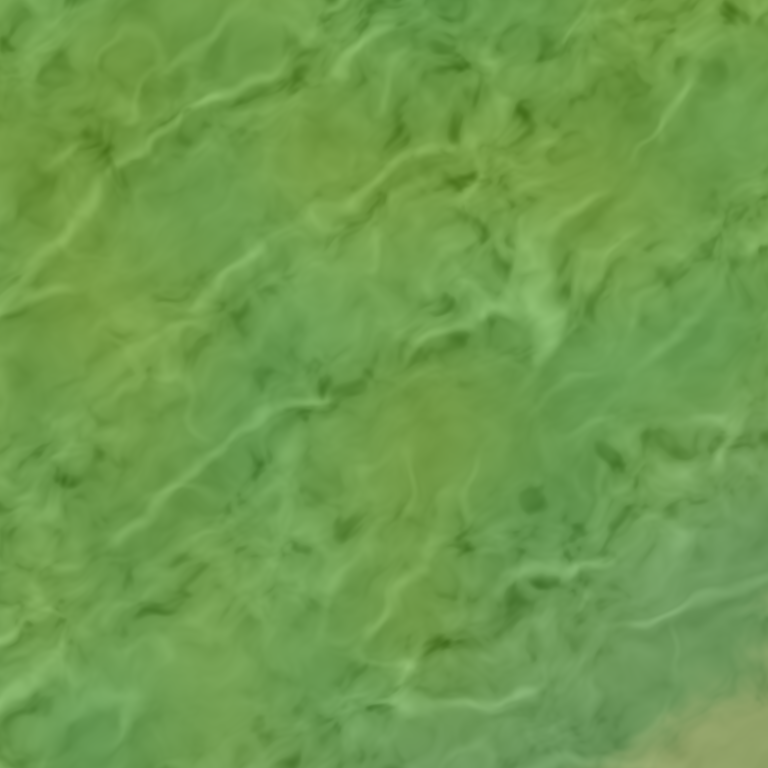
Give the GLSL for this texture, as a WebGL 1 fragment shader.

```glsl
precision highp float;
uniform vec2 u_resolution;

#define GRASS vec3(0.428, 0.609, 0.283)
#define HAZE vec3(0.415, 0.585, 0.365)
#define SOIL vec3(0.560, 0.630, 0.400)
#define WARM_TINT vec3(0.040, 0.004, -0.035)
#define SLOPE_ANGLE 0.68
#define MOTTLE 0.105
#define HOLLOW 0.16
#define CREST 0.068
#define VEIN 0.034
#define BROAD 0.050

// Random unit gradient for a lattice point
vec2 gradientAt(vec2 cell) {
  vec3 h = fract(vec3(cell.xyx) * vec3(0.1031, 0.1030, 0.0973));
  h += dot(h, h.yzx + 33.33);
  float angle = 6.2832 * fract((h.x + h.y) * h.z);
  return vec2(cos(angle), sin(angle));
}

// Gradient noise, roughly -0.7 to 0.7
float noise(vec2 p) {
  vec2 i = floor(p);
  vec2 f = p - i;
  vec2 u = f * f * f * (f * (f * 6.0 - 15.0) + 10.0);
  float a = dot(gradientAt(i), f);
  float b = dot(gradientAt(i + vec2(1.0, 0.0)), f - vec2(1.0, 0.0));
  float c = dot(gradientAt(i + vec2(0.0, 1.0)), f - vec2(0.0, 1.0));
  float d = dot(gradientAt(i + 1.0), f - 1.0);
  return mix(mix(a, b, u.x), mix(c, d, u.x), u.y);
}

float fbm(vec2 p) {
  float sum = 0.0;
  float amplitude = 1.0;
  for (int octave = 0; octave < 3; octave++) {
    sum += amplitude * noise(p);
    p = p * 1.9 + 17.3;
    amplitude *= 0.55;
  }
  return sum;
}

// Soft thin line along the zero contour of the noise
float contour(vec2 p, float width) {
  return 1.0 - smoothstep(0.0, width, abs(noise(p)));
}

void main() {
  vec2 p = gl_FragCoord.xy / u_resolution;

  // Bend the ground, then align it with the slope
  vec2 bend = 0.030 * vec2(noise(p * 8.0 + 3.0), noise(p * 8.0 + 41.0));
  bend += 0.014 * vec2(noise(p * 24.0 + 7.0), noise(p * 24.0 + 63.0));
  vec2 w = p + bend;
  float c = cos(SLOPE_ANGLE);
  float s = sin(SLOPE_ANGLE);
  vec2 q = vec2(c * w.x + s * w.y, c * w.y - s * w.x);

  // Rough bands alternate with smoother turf
  float rough = smoothstep(-0.30, 0.35, noise(q * vec2(3.5, 6.0) + 11.0));

  // Mottled tufts with darker hollows
  float tufts = fbm(q * vec2(19.0, 25.0) + 5.0);
  float tone = MOTTLE * tufts * (0.35 + 0.6 * rough);
  tone -= HOLLOW * rough * max(-tufts - 0.18, 0.0);
  tone += BROAD * fbm(p * 4.0 + 29.0);

  // Long pale crests, shaded on their lower side
  vec2 crestPoint = q * vec2(2.2, 7.0) + 19.0;
  float broken = smoothstep(-0.22, 0.22, noise(q * vec2(6.0, 9.0) + 53.0));
  float crest = contour(crestPoint, 0.085) * broken;
  float shade = contour(crestPoint + vec2(0.0, 0.16), 0.15) * broken;
  tone += CREST * crest - 0.5 * CREST * shade * (1.0 - crest);

  // Fine curling veins
  float vein = contour(q * vec2(8.0, 13.0) + 71.0, 0.13);
  tone += VEIN * vein * smoothstep(-0.15, 0.30, noise(p * 7.0 + 83.0));

  // Warm patches and cooler grass towards the bottom
  vec3 color = GRASS + WARM_TINT * (1.3 * noise(p * 4.5 + 97.0) + 0.4 * (p.y - p.x));
  color += vec3(0.004, 0.004, 0.030) * (1.0 - p.y);

  // Hazy strip and bare soil in the lower right corner
  float corner = p.x - 1.3 * p.y + 0.16 * noise(p * 5.0 + 13.0) + 0.05 * tufts;
  color = mix(color, HAZE, 0.85 * smoothstep(0.20, 0.68, corner));
  color = mix(color, SOIL, smoothstep(0.70, 0.88, corner));
  tone *= 1.0 - 0.35 * smoothstep(0.55, 0.85, corner);

  gl_FragColor = vec4(color + tone, 1.0);
}
```
